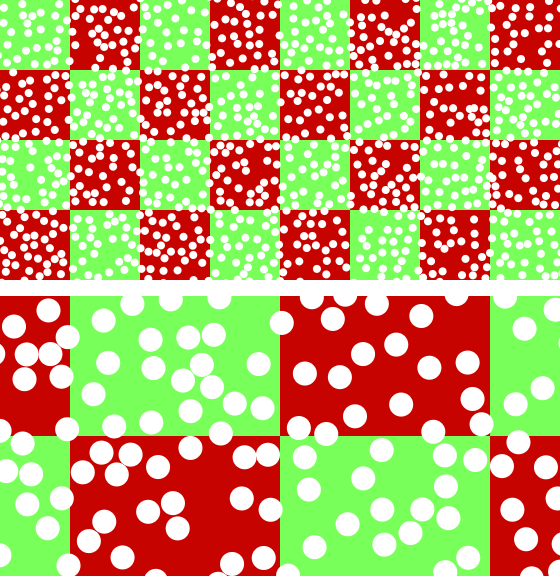
Top, the full canvas; bottom, a detail of the centre.
Write a Shadertoy shader that draws this pattern.

```glsl
// A red and green checkerboard, eight tiles by four, strewn with white dots.
// Dots come from a jittered grid; where two crowd each other, only the one
// of higher random rank stays, which gives loose, uneven spacing.

const float PI = 3.14159265;

float hash(vec2 p) {
    return fract(sin(dot(p, vec2(127.1, 311.7))) * 43758.5453);
}

// Jittered point of a grid cell, in grid units
vec2 dotCenter(vec2 cell) {
    return cell + vec2(hash(cell + 3.7), hash(cell + 61.3));
}

float rank(vec2 cell) {
    return hash(cell + 127.9);
}

// True if no higher-ranked neighbour lies too close
bool survives(vec2 cell, vec2 center) {
    float ownRank = rank(cell);
    for (int y = -1; y <= 1; y++) {
        for (int x = -1; x <= 1; x++) {
            vec2 other = cell + vec2(x, y);
            if (rank(other) > ownRank && distance(dotCenter(other), center) < 0.78) return false;
        }
    }
    return true;
}

// Distance to the rim of the nearest dot, in grid units
float dotDistance(vec2 g) {
    float d = 1.0;
    for (int y = -1; y <= 1; y++) {
        for (int x = -1; x <= 1; x++) {
            vec2 cell = floor(g) + vec2(x, y);
            vec2 center = dotCenter(cell);
            float rim = distance(g, center) - 0.4;
            if (rim < d && survives(cell, center)) d = rim;
        }
    }
    return d;
}

void mainImage(out vec4 fragColor, in vec2 fragCoord) {
    // One unit is one tile
    float pixel = 4.0 / iResolution.y;
    vec2 p = fragCoord * pixel;

    // Checkerboard with edges one pixel soft
    vec2 wave = clamp(2.0 * sin(PI * p) / (PI * pixel), -1.0, 1.0);
    float checker = 0.5 + 0.5 * wave.x * wave.y;
    vec3 color = mix(vec3(0.47, 1.0, 0.35), vec3(0.78, 0.01, 0.0), checker);

    // Dots, seven grid cells to a tile side
    float d = dotDistance(p * 7.0) / 7.0;
    color = mix(color, vec3(1.0), clamp(0.5 - d / pixel, 0.0, 1.0));

    fragColor = vec4(color, 1.0);
}
```
